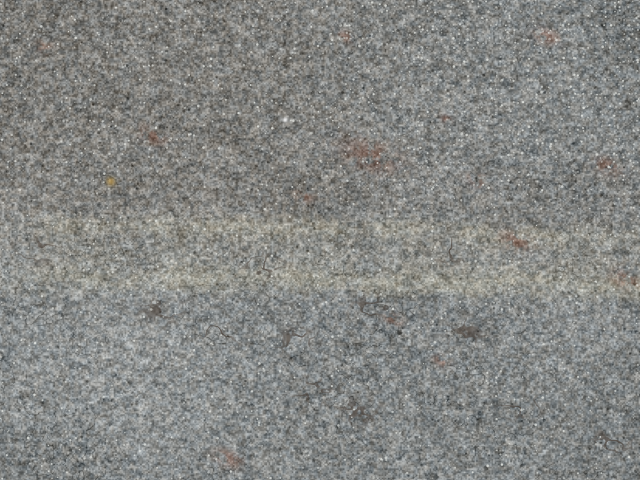
Reproduce this texture procedurally as a Shadertoy shader.

```glsl
float hash(vec2 cell, float seed) {
    uvec2 q = uvec2(ivec2(cell) + 4096) * uvec2(1597u, 3571u);
    uint n = (q.x ^ (q.y << 7)) + uint(seed) * 7919u;
    n = n * 747796405u + 2891336453u;
    n = ((n >> ((n >> 28) + 4u)) ^ n) * 277803737u;
    return float(((n >> 22) ^ n) >> 8) / 16777216.0;
}

float noise(vec2 p, float seed) {
    vec2 i = floor(p), f = fract(p);
    f = f * f * (3.0 - 2.0 * f);
    float low = mix(hash(i, seed), hash(i + vec2(1, 0), seed), f.x);
    float high = mix(hash(i + vec2(0, 1), seed), hash(i + vec2(1, 1), seed), f.x);
    return mix(low, high, f.y);
}

float fbm(vec2 p, float seed) {
    float sum = 0.0, gain = 0.5;
    for (int i = 0; i < 4; i++) {
        sum += gain * noise(p, seed + float(i));
        p = mat2(1.6, 1.2, -1.2, 1.6) * p;
        gain *= 0.5;
    }
    return sum / 0.9375;
}

// One jittered dot in some cells of a grid
float chips(vec2 p, float cells, float density, float size, float pixel, float seed) {
    vec2 g = p * cells, cell = floor(g);
    vec2 centre = 0.3 + 0.4 * vec2(hash(cell, seed), hash(cell, seed + 1.0));
    float radius = size * mix(0.4, 1.0, hash(cell, seed + 2.0));
    float d = length(fract(g) - centre) / cells - radius;
    float present = step(hash(cell, seed + 3.0), density);
    return present * mix(0.45, 1.0, hash(cell, seed + 4.0))
        * (1.0 - smoothstep(-0.6 * pixel, 0.8 * pixel, d));
}

// Thin winding strands along a noise contour
float strands(vec2 p, float scale, float width, float seed) {
    float level = abs(noise(p * scale, seed) + 0.3 * noise(p * scale * 2.7, seed + 1.0) - 0.65);
    return 1.0 - smoothstep(width * 0.3, width, level);
}

float blob(vec2 p, vec2 centre, vec2 size) {
    vec2 d = (p - centre) / size;
    return exp(-dot(d, d));
}

// Worn, slightly sloping painted line with two brighter edges
float paintLine(vec2 p) {
    float y = p.y + 0.018 * smoothstep(0.45, 1.3, p.x) + 0.025 * (fbm(p * 14.0, 20.0) - 0.5);
    float body = smoothstep(0.38, 0.405, y) * (1.0 - smoothstep(0.53, 0.56, y));
    float rims = exp(-pow((y - 0.422) / 0.024, 2.0)) + 0.75 * exp(-pow((y - 0.528) / 0.018, 2.0));
    float wear = smoothstep(0.2, 0.65, fbm(p * vec2(16.0, 32.0), 25.0));
    return (0.35 * body + 0.65 * rims) * mix(0.4, 1.1, wear) * smoothstep(-0.08, 0.18, p.x);
}

// Rust stains: centre and half width
float rust(vec2 p) {
    const vec3 stains[14] = vec3[14](
        vec3(0.773, 0.675, 0.055), vec3(0.316, 0.717, 0.028), vec3(0.634, 0.592, 0.018),
        vec3(1.00, 0.622, 0.024), vec3(1.14, 0.924, 0.026), vec3(1.267, 0.653, 0.028),
        vec3(1.076, 0.497, 0.031), vec3(1.302, 0.418, 0.028), vec3(0.095, 0.90, 0.018),
        vec3(0.92, 0.248, 0.017), vec3(0.82, 0.335, 0.018), vec3(0.477, 0.045, 0.028),
        vec3(0.929, 0.752, 0.011), vec3(0.719, 0.924, 0.016));
    float total = 0.0;
    for (int i = 0; i < 14; i++) {
        vec2 size = stains[i].z * vec2(1.0, 0.5) + vec2(0.0, 0.003);
        vec2 q = p + vec2(0.0, 0.25 * (p.x - stains[i].x));
        total += blob(q, stains[i].xy, size);
    }
    return min(total, 1.0) * smoothstep(0.3, 0.62, fbm(p * 75.0, 30.0));
}

// Places where dry twigs gather
float litter(vec2 p) {
    const vec2 heaps[12] = vec2[12](
        vec2(0.773, 0.358), vec2(0.547, 0.444), vec2(1.085, 0.155), vec2(0.651, 0.184),
        vec2(0.747, 0.141), vec2(0.972, 0.306), vec2(0.46, 0.306), vec2(0.616, 0.292),
        vec2(0.078, 0.479), vec2(0.339, 0.354), vec2(0.938, 0.479), vec2(1.276, 0.08));
    float total = 0.0;
    for (int i = 0; i < 12; i++) total += blob(p, heaps[i], vec2(0.042, 0.028));
    return min(total, 1.0);
}

void mainImage(out vec4 fragColor, in vec2 fragCoord) {
    vec2 p = fragCoord / iResolution.y;
    float pixel = 1.0 / iResolution.y;
    float lower = 1.0 - smoothstep(0.35, 0.6, p.y);
    float upperRight = smoothstep(0.35, 1.25, p.x) * smoothstep(0.4, 0.75, p.y);

    // Broad asphalt tone
    float cool = clamp(0.75 * lower + 0.7 * upperRight, 0.0, 1.0);
    vec3 color = mix(vec3(0.518, 0.515, 0.50), vec3(0.522, 0.54, 0.543), cool);
    color += 0.045 * blob(p, vec2(0.12, 0.27), vec2(0.35, 0.25));
    color -= 0.03 * blob(p, vec2(0.45, 0.75), vec2(0.5, 0.2));
    color -= 0.07 * smoothstep(0.6, 0.95, length((p - vec2(0.667, 0.5)) * vec2(1.0, 1.1)));
    color += 0.07 * (fbm(p * 7.0, 40.0) - 0.5);
    color = mix(color, vec3(0.655, 0.645, 0.59), 0.7 * paintLine(p));

    // Stone grain and faint mineral tints
    float grain = 0.23 * noise(p * 310.0, 50.0) + 0.20 * noise(p * vec2(150.0, 180.0), 51.0)
        + 0.11 * noise(p * vec2(65.0, 85.0), 52.0) - 0.27;
    color += grain;
    color += vec3(0.03, 0.0, -0.03) * (noise(p * 120.0, 53.0) - 0.5);

    // Stains, cracks and twigs
    color = mix(color, vec3(0.52, 0.37, 0.31) + 0.6 * grain, 0.62 * rust(p));
    float crackArea = smoothstep(0.45, 0.65, fbm(p * 11.0, 60.0));
    color -= 0.10 * crackArea * strands(p, 48.0, 0.07, 64.0) * mix(0.6, 1.0, lower);
    float twigs = litter(p) * strands(p * vec2(0.8, 1.0), 42.0, 0.10, 70.0);
    color = mix(color, vec3(0.29, 0.25, 0.22), 0.7 * twigs);

    // Dark pits and pale chips
    color -= 0.17 * chips(p, 85.0, 0.13, 0.0027, pixel, 80.0);
    color -= 0.20 * chips(p, 27.0, 0.05, 0.006, pixel, 85.0) * mix(0.4, 1.0, lower);
    float density = 0.07 + 0.12 * upperRight + 0.03 * smoothstep(0.6, 1.0, p.y);
    float bright = max(chips(p, 105.0, density, 0.0021, pixel, 90.0),
                       chips(p + 0.37, 71.0, density, 0.0026, pixel, 95.0));
    color = mix(color, vec3(0.90, 0.91, 0.89), 0.85 * bright);
    color = mix(color, vec3(0.72, 0.59, 0.33), 0.8 * blob(p, vec2(0.231, 0.622), vec2(0.009)));
    color = mix(color, vec3(0.92), blob(p, vec2(0.594, 0.75), vec2(0.005)));
    fragColor = vec4(clamp(color, 0.0, 1.0), 1.0);
}
```
